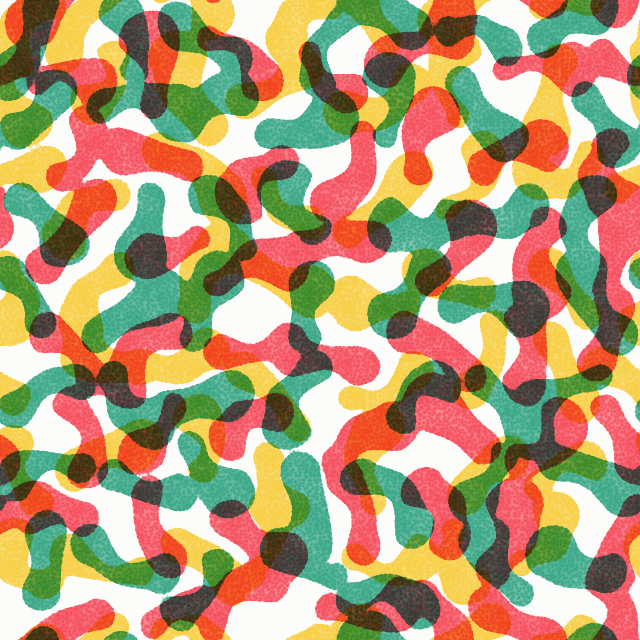
This pattern is drawn by a WebGL 2 fragment shader. Its source:

```glsl
#version 300 es
precision highp float;
// Seamless overprint of three translucent inks on white paper. Each ink is a
// jittered, wrapping grid of pinched and bowed blobs that melt together where
// they touch; cellular grain thins the ink, and inks multiply where they cross.

uniform vec2 u_resolution;
out vec4 fragColor;

const float TAU = 6.2831853;
const float BLOBS = 7.0;          // blobs across the tile, per ink
const float GRAINS = 190.0;       // paper grains across the tile
const float BLOTCHES = 26.0;      // broad worn patches across the tile

const vec3 PAPER = vec3(0.99, 0.99, 0.985);
const vec3 YELLOW = vec3(0.98, 0.81, 0.24);
const vec3 RED = vec3(0.97, 0.29, 0.35);
const vec3 TEAL = vec3(0.20, 0.65, 0.52);

vec3 hash3(vec2 p) {
  vec3 q = fract(p.xyx * vec3(0.1031, 0.1030, 0.0973));
  q += dot(q, q.yxz + 33.33);
  return fract((q.xxy + q.yzz) * q.zyx);
}

// Random values of a cell on a grid that wraps after 'count' cells
vec3 cellHash(vec2 cell, float count, float seed) {
  return hash3(mod(cell, count) + seed * vec2(17.0, 41.0) + 3.0);
}

// Wrapping cellular noise: distance to the nearest scattered point
float cellular(vec2 uv, float count, float seed) {
  vec2 p = uv * count;
  vec2 home = floor(p);
  float nearest = 2.0;
  for (int y = -1; y <= 1; y++)
    for (int x = -1; x <= 1; x++) {
      vec2 cell = home + vec2(x, y);
      vec2 point = cell + cellHash(cell, count, seed).xy;
      nearest = min(nearest, length(p - point));
    }
  return nearest;
}

float smoothMin(float a, float b, float blend) {
  float h = max(blend - abs(a - b), 0.0) / blend;
  return min(a, b) - 0.25 * h * h * blend;
}

vec2 rotate(vec2 p, float angle) {
  float c = cos(angle), s = sin(angle);
  return vec2(c * p.x + s * p.y, c * p.y - s * p.x);
}

// Two round ends joined by a narrower neck that bows sideways
float blobDistance(vec2 p, float span, vec2 radii, float pinch, float bow) {
  float t = clamp(p.x / span + 0.5, 0.0, 1.0);
  float middle = 16.0 * t * t * (1.0 - t) * (1.0 - t);
  float radius = mix(radii.x, radii.y, smoothstep(0.0, 1.0, t)) - pinch * middle;
  vec2 spine = vec2((t - 0.5) * span, bow * (middle - 0.5));
  return length(p - spine) - radius;
}

// Distance to all blobs of one ink, in units of a grid cell
float blobField(vec2 uv, float seed) {
  vec2 p = uv * BLOBS + seed * vec2(0.37, 0.61);
  vec2 home = floor(p);
  float dist = 1.0;
  for (int y = -1; y <= 1; y++)
    for (int x = -1; x <= 1; x++) {
      vec2 cell = home + vec2(x, y);
      vec3 place = cellHash(cell, BLOBS, seed);
      vec3 form = cellHash(cell, BLOBS, seed + 9.0);
      vec3 bend = cellHash(cell, BLOBS, seed + 18.0);
      vec2 center = cell + 0.5 + 0.44 * (place.xy - 0.5);
      vec2 radii = mix(vec2(0.21, 0.13), vec2(0.32, 0.225), form.xy);
      float span = mix(0.52, 0.84, form.z);
      float pinch = mix(0.035, 0.10, bend.x);
      float bow = 0.36 * (bend.y - 0.5);
      vec2 local = rotate(p - center, TAU * place.z);
      dist = smoothMin(dist, blobDistance(local, span, radii, pinch, bow), 0.08);
    }
  return dist;
}

// Layered sines with whole periods make the outlines less regular
vec2 wobble(vec2 uv, float seed) {
  vec2 slow = sin(TAU * (3.0 * uv.yx + vec2(2.0, -1.0) * uv.x) + seed);
  vec2 quick = sin(TAU * (7.0 * uv.yx + vec2(-4.0, 5.0) * uv.y) + seed * 2.3);
  return uv + 0.006 * slow + 0.0025 * quick;
}

// Light let through by one printed ink
vec3 printInk(vec2 uv, vec3 ink, float seed) {
  float grain = cellular(uv, GRAINS, seed + 30.0);
  float wear = cellular(uv, BLOTCHES, seed + 40.0);
  float dist = blobField(wobble(uv, seed), seed) + 0.012 * (grain - 0.45);
  float edge = BLOBS * max(0.0008, 0.7 / u_resolution.x);
  float coverage = 1.0 - smoothstep(-edge, edge, dist);
  float density = 1.0 - grain * (0.16 + 0.32 * wear);
  return mix(vec3(1.0), ink, coverage * density);
}

void main() {
  vec2 uv = gl_FragCoord.xy / u_resolution;
  vec3 color = PAPER;
  color *= printInk(uv, YELLOW, 1.0);
  color *= printInk(uv, RED, 2.0);
  color *= printInk(uv, TEAL, 3.0);
  fragColor = vec4(color, 1.0);
}
```
